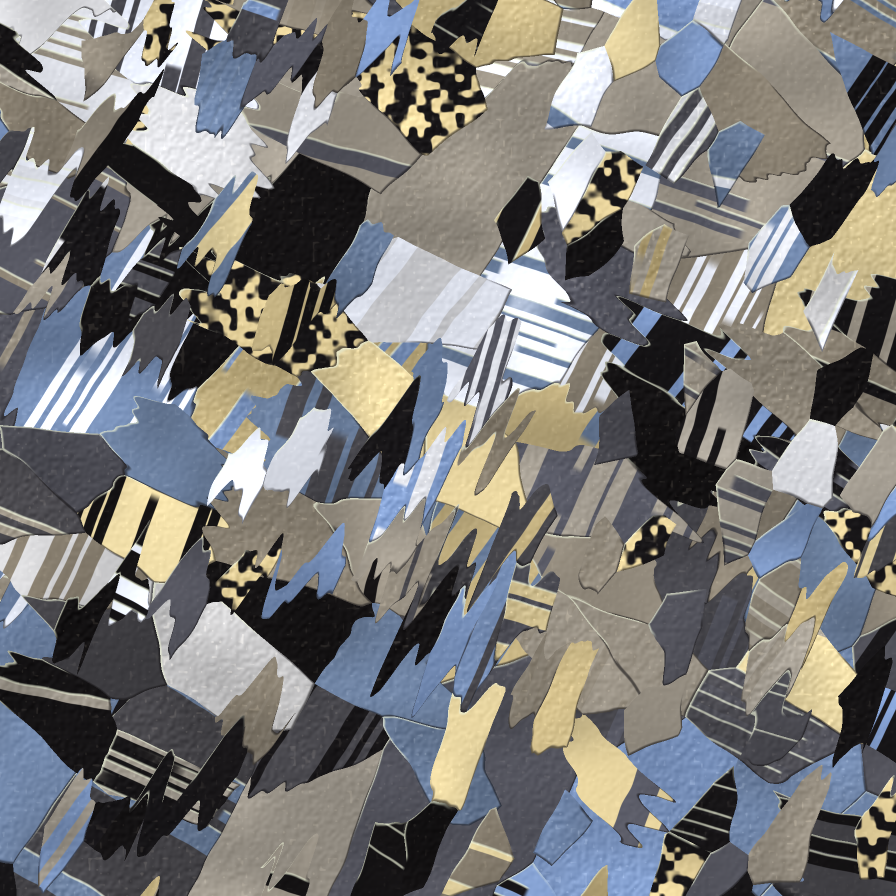
Give the GLSL for this texture, as a WebGL 1 fragment shader.

```glsl
precision highp float;
// Etched polycrystalline metal: three layers of elongated weighted Voronoi grains
// with spiky ends, each filled with a flat tone, twin lamellae, fine relief and
// glinting rims. Four samples per pixel smooth all edges.
uniform vec2 u_resolution;

const vec3 DARK = vec3(0.085, 0.078, 0.085);
const vec3 CHARCOAL = vec3(0.30, 0.30, 0.33);
const vec3 TAUPE = vec3(0.58, 0.55, 0.50);
const vec3 CREAM = vec3(0.80, 0.73, 0.54);
const vec3 BLUE = vec3(0.45, 0.54, 0.69);
const vec3 WHITE = vec3(0.88, 0.89, 0.92);
const vec3 GLINT = vec3(0.92, 0.94, 0.84);
const vec2 LIGHT = vec2(-0.6, 0.8);
const vec2 STRETCH = vec2(0.68, 1.25);  // grain elongation
const float GRAIN_SCALE = 5.5;          // coarsest grains per canvas
const float LAYER_RATIO = 1.8;
const float GRAIN_ANGLE = 0.95;
const float SPIKE_LENGTH = 0.07;
const float RIM_WIDTH = 0.0026;
const float RELIEF_SCALE = 210.0;
const float SKY_BIAS = 0.32;            // brighter grains toward the top
const vec2 WARM_SPOT = vec2(0.74, 0.28);

float hash(vec2 p) {
  vec3 q = fract(p.xyx * vec3(0.1031, 0.1030, 0.0973));
  q += dot(q, q.yzx + 33.33);
  return fract((q.x + q.y) * q.z);
}

float noise(vec2 p) {
  vec2 i = floor(p), f = fract(p);
  f = f * f * (3.0 - 2.0 * f);
  return mix(mix(hash(i), hash(i + vec2(1, 0)), f.x),
             mix(hash(i + vec2(0, 1)), hash(i + vec2(1, 1)), f.x), f.y);
}

struct Grain { vec2 id; vec2 center; float edge; };

// Power diagram in a rotated, stretched frame
Grain findGrain(vec2 p, float scale, float angle, float seed) {
  vec2 dir = vec2(cos(angle), sin(angle)), perp = vec2(-dir.y, dir.x);
  float across = dot(p, perp);
  float spike = noise(vec2(across * 60.0, seed)) + 0.5 * noise(vec2(across * 130.0, seed + 5.0)) - 0.75;
  p += dir * spike * SPIKE_LENGTH * smoothstep(0.4, 0.75, noise(p * 4.0 + seed));
  p += 0.008 * (vec2(noise(p * 28.0), noise(p * 28.0 + 40.0)) - 0.5);
  vec2 q = vec2(dot(p, dir), dot(p, perp)) * scale * STRETCH + 50.0;
  vec2 cell = floor(q), nearest = vec2(0.0), second = vec2(1.0), id = cell;
  float d1 = 9.0, d2 = 9.0;
  for (int y = -1; y <= 1; y++) {
    for (int x = -1; x <= 1; x++) {
      vec2 c = cell + vec2(x, y);
      vec2 r = c + 0.05 + 0.9 * vec2(hash(c + seed), hash(c + seed + 71.0)) - q;
      float d = dot(r, r) - 0.22 * hash(c + seed + 23.0);
      if (d < d1) { d2 = d1; second = nearest; d1 = d; nearest = r; id = c; }
      else if (d < d2) { d2 = d; second = r; }
    }
  }
  vec2 s = (q + nearest - 50.0) / (scale * STRETCH);
  float edge = (d2 - d1) / (2.0 * max(length(second - nearest), 0.05) * scale);
  return Grain(id + seed, dir * s.x + perp * s.y, edge);
}

// Palette choice by cumulative share of the area
vec3 pickTone(float h, vec2 center) {
  float t = h + SKY_BIAS * (center.y - 0.5);
  t = mix(t, 0.56, 0.75 * smoothstep(0.27, 0.08, distance(center, WARM_SPOT)));
  vec3 c = DARK;
  if (t > 0.27) c = CHARCOAL;
  if (t > 0.46) c = TAUPE;
  if (t > 0.65) c = CREAM;
  if (t > 0.73) c = BLUE;
  if (t > 0.88) c = WHITE;
  float shift = fract(h * 57.0) - 0.5;
  return c * (1.0 + 0.3 * shift * vec3(0.8, 0.9, 1.1));
}

vec3 shade(vec2 p, Grain g) {
  float kind = hash(g.id + 3.0), turn = hash(g.id + 7.0);
  vec3 color = pickTone(hash(g.id + 11.0), g.center);

  // Twin lamellae: parallel strips of a second tone, lit along one side
  float angle = (turn < 0.6 ? GRAIN_ANGLE : -0.55) + 0.7 * (kind - 0.5);
  vec2 dir = vec2(cos(angle), sin(angle));
  float freq = mix(24.0, 75.0, hash(g.id + 13.0));
  float along = dot(p, dir);
  float v = dot(p, vec2(-dir.y, dir.x)) * freq + 0.1 * noise(p * 40.0);
  float strip = hash(vec2(floor(v), 9.0) + g.id);
  float side = fract(v) - 0.5;
  float inset = (0.12 + 0.36 * fract(strip * 17.0) - abs(side)) / freq;
  float present = step(0.42, kind) * step(0.35, strip)
                * smoothstep(0.30, 0.34, noise(vec2(along * 9.0, strip * 90.0)));
  color = mix(color, pickTone(hash(g.id + 19.0), g.center), present * smoothstep(-0.0006, 0.0006, inset));
  float line = smoothstep(0.0022, 0.0003, abs(inset)) * present * step(0.0, side);
  color = mix(color, GLINT, line * 0.65 * step(0.5, turn));

  // Coarse golden glitter on a few grains
  float glitter = smoothstep(0.40, 0.62, noise(p * 115.0));
  if (hash(g.id + 29.0) < 0.05) color = mix(DARK, CREAM * 1.1, glitter);

  // Leathery relief, mottling and specks
  float bump = noise(p * RELIEF_SCALE) - noise((p + LIGHT * 0.003) * RELIEF_SCALE);
  float rough = mix(0.08, 0.40, hash(g.id + 31.0));
  float bright = dot(color, vec3(0.333));
  color += bump * rough * (0.10 + 0.75 * bright * (1.0 - 0.7 * bright));
  color *= 0.86 + 0.28 * noise(p * 14.0 + kind * 30.0);
  color += 0.28 * smoothstep(0.80, 0.97, noise(p * 240.0 + 8.0)) * rough * vec3(1.0, 0.94, 0.82);

  // Rims: lit toward the light, shadowed away from it
  float facing = dot(normalize(p - g.center + 1e-5), LIGHT);
  float rim = smoothstep(RIM_WIDTH, 0.0005, g.edge);
  color = mix(color, DARK, 0.6 * rim * smoothstep(0.1, -0.4, facing));
  return mix(color, GLINT, 0.7 * rim * smoothstep(0.3, 0.7, facing) * step(0.35, turn));
}

vec3 crystal(vec2 p) {
  Grain top = findGrain(p, GRAIN_SCALE, GRAIN_ANGLE, 0.0);
  for (int i = 1; i <= 2; i++) {
    float k = float(i);
    Grain g = findGrain(p, GRAIN_SCALE * pow(LAYER_RATIO, k), GRAIN_ANGLE - 1.5 * k, 137.0 * k);
    if (hash(g.id + 41.0) < 0.62 - 0.16 * k) top = g;
  }
  return shade(p, top);
}

void main() {
  vec3 sum = vec3(0.0);
  for (int i = 0; i < 4; i++) {
    vec2 offset = vec2(mod(float(i), 2.0), floor(float(i) * 0.5)) * 0.5 - 0.25;
    sum += crystal((gl_FragCoord.xy + offset) / min(u_resolution.x, u_resolution.y));
  }
  gl_FragColor = vec4(clamp(sum * 0.25, 0.0, 1.0), 1.0);
}
```
